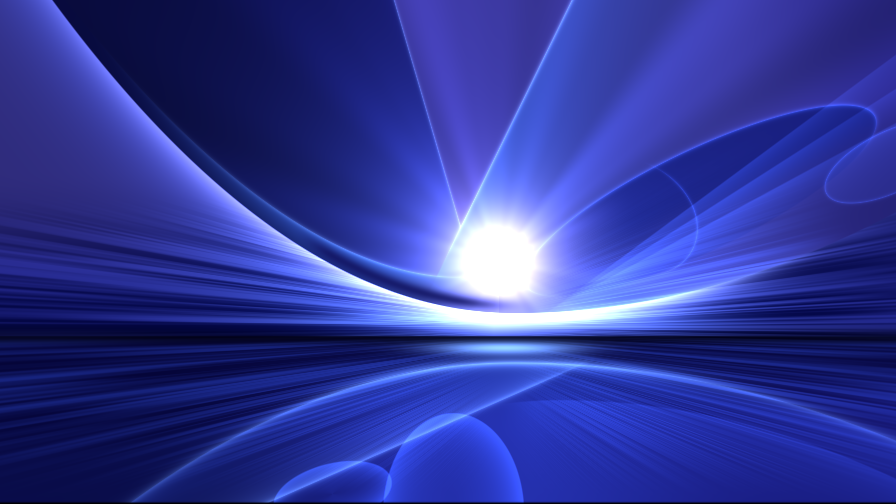
Reproduce this background procedurally as a WebGL 1 fragment shader.

```glsl
precision highp float;
// Abstract blue light: sweeping curved veils around a white sun above a glossy floor.
uniform vec2 u_resolution;
const vec2 SUN = vec2(0.99, 0.48);
const float HORIZON = 0.333;
const vec3 NAVY = vec3(0.03, 0.04, 0.24);
const vec3 INDIGO = vec3(0.09, 0.10, 0.48);
const vec3 VIOLET = vec3(0.25, 0.23, 0.66);
const vec3 AZURE = vec3(0.25, 0.43, 0.98);
const vec3 ICE = vec3(0.55, 0.78, 1.0);
float hash(vec2 p) {
  vec3 q = fract(vec3(p.xyx) * 0.1031);
  q += dot(q, q.yzx + 33.33);
  return fract((q.x + q.y) * q.z);
}
float noise(vec2 p) {
  vec2 i = floor(p), f = fract(p);
  f = f * f * (3.0 - 2.0 * f);
  return mix(mix(hash(i), hash(i + vec2(1, 0)), f.x),
             mix(hash(i + vec2(0, 1)), hash(i + vec2(1, 1)), f.x), f.y);
}
float edge(float d) { return smoothstep(-1.0, 1.0, d * u_resolution.y); }
float hairline(float d, float width) { return exp(-abs(d) / width); }
// Lit on the positive side of an edge, fading away from it
float veil(float d, float width) { return edge(d) * exp(-max(d, 0.0) / width); }
// Signed distance above a parabola with separate left and right bends
float arc(vec2 p, vec2 apex, float bendLeft, float bendRight) {
  vec2 q = p - apex;
  float k = q.x < 0.0 ? bendLeft : bendRight;
  return (q.y - k * q.x * q.x) / sqrt(1.0 + 4.0 * k * k * q.x * q.x);
}
float ellipse(vec2 p, vec2 center, vec2 radii, float angle) {
  float c = cos(angle), s = sin(angle);
  vec2 q = mat2(c, -s, s, c) * (p - center) / radii;
  float k = length(q);
  return k * (k - 1.0) / max(length(q / radii), 0.001);
}
// Fine rays spreading from a point on the horizon, calm near its center
float streaks(vec2 p, float vanishY) {
  float x = p.x - 1.0, sum = 0.0, freq = 50.0;
  float slope = (p.y - vanishY) / (abs(x) + 0.15);
  for (int i = 0; i < 3; i++) {
    sum += noise(vec2(slope * freq + 50.0, x * 2.0 + freq)) / 3.0;
    freq *= 2.2;
  }
  return mix(0.3, smoothstep(0.25, 0.8, sum), smoothstep(0.0, 0.25, abs(x)));
}

vec3 sky(vec2 p) {
  vec2 s = p - SUN;
  float r = length(s), rays = streaks(p, 0.35);
  // Three panels fanning out from the sun
  float seamA = 0.96 * (p.x - 0.782 - 0.293 * (1.0 - p.y));
  float seamB = 0.9 * (p.x - 0.91 - 0.49 * (p.y - 0.54));
  vec3 dark = mix(NAVY * 0.9, INDIGO * 0.9, exp(-4.0 * abs(seamA))) + vec3(0.3, 0.38, 0.75) * exp(-5.0 * r);
  vec3 light = mix(VIOLET * 0.9, AZURE, 0.8 * exp(-5.5 * max(seamB, 0.0) - 0.9 * r));
  light *= 1.0 - vec3(0.3, 0.3, 0.15) * smoothstep(1.4, 1.8, p.x);
  vec3 c = mix(mix(dark, VIOLET * 0.95, edge(seamA)), light, edge(seamB));
  c *= 0.86 + 0.28 * noise(vec2(atan(s.x, s.y) * 7.0 + 40.0, 1.0));
  c += ICE * smoothstep(0.46, 0.56, p.y) * (0.32 * hairline(seamA, 0.002) * edge(-seamB) + 0.45 * hairline(seamB, 0.003));
  // Tilted dark loop, open below, with small curls
  float loop = ellipse(p, vec2(1.389, 0.602), vec2(0.385, 0.1), 0.448);
  float upper = smoothstep(-0.08, 0.03, p.y - 0.602 - 0.48 * (p.x - 1.389));
  c = mix(c, vec3(0.07, 0.1, 0.46), 0.85 * edge(-loop) * smoothstep(0.08, 0.3, r) * (0.3 + 0.7 * upper));
  float inner = ellipse(p, vec2(1.25, 0.57), vec2(0.14, 0.11), -0.5);
  float curl = ellipse(p, vec2(1.77, 0.68), vec2(0.145, 0.06), 0.45);
  c += AZURE * (0.4 * hairline(loop, 0.003) * upper + 0.25 * hairline(curl, 0.002) + 0.08 * edge(-curl));
  c += AZURE * 0.3 * hairline(inner, 0.002) * smoothstep(1.27, 1.36, p.x);
  // Translucent shafts and streaked glow above the right sweep
  for (int i = 0; i < 3; i++) {
    float shaft = 0.8 * (p.y - 0.39 - (0.74 - 0.1 * float(i)) * (p.x - 1.1));
    c += AZURE * 0.24 * veil(-shaft, 0.035) * smoothstep(1.05, 1.25, p.x) * (1.0 - 0.5 * smoothstep(1.4, 1.8, p.x));
  }
  float sweep = arc(p, vec2(1.02, 0.378), 0.741, 0.35);
  float onRight = smoothstep(1.0, 1.2, p.x) * (1.0 - smoothstep(1.3, 1.7, p.x));
  c += AZURE * (0.35 + 0.8 * rays) * exp(-max(sweep, 0.0) / 0.05) * onRight;
  // Upper ribbon on the left, with a dark gap beneath it
  float reach = max(0.9 - p.x, 0.0), onLeft = 1.0 - smoothstep(0.83, 0.95, p.x);
  float ribbon = (p.y - 0.45 - 0.88 * pow(reach, 1.8)) / sqrt(1.0 + 2.5 * reach);
  float lit = smoothstep(0.15, 0.8, p.x);
  vec3 gap = mix(NAVY, AZURE * 0.8, exp(min(ribbon, 0.0) / 0.04) * lit);
  c = mix(c, gap, edge(-ribbon) * onLeft) + ICE * hairline(ribbon, 0.003) * 0.35 * onLeft * lit;
  // Sun and halo
  c += AZURE * 0.35 * exp(-r * 5.0);
  c += vec3(0.95, 0.8, 0.88) * (exp(-r * r / 0.0075) + 0.3 * exp(-r * r / 0.025));
  float sliver = exp(-pow((sweep - 0.016) / 0.012, 2.0)) * smoothstep(0.58, 0.66, p.x) * (1.0 - smoothstep(0.9, 1.08, p.x));
  c = mix(c, INDIGO * 0.8, 0.85 * sliver);
  // Wing below the sweep
  float depth = max(-sweep, 0.0), nearSun = exp(-2.0 * abs(p.x - 0.98)), farRight = smoothstep(1.25, 1.65, p.x);
  vec3 wing = mix(NAVY * 1.4, VIOLET * 0.72, smoothstep(0.38, 0.66, p.y) * (1.0 - 0.6 * farRight));
  vec3 rim = AZURE * exp(-depth / 0.08) * (0.25 + 0.8 * nearSun);
  rim += vec3(0.95, 0.85, 0.9) * exp(-depth / 0.026) * (1.5 * nearSun - 0.12);
  wing += rim * (1.0 - 0.8 * farRight);
  wing += mix(VIOLET, ICE, nearSun) * (rays - 0.25) * (0.3 + 0.5 * nearSun) * (1.0 - smoothstep(0.46, 0.62, p.y));
  wing += ICE * 0.4 * exp(-pow((p.x - 1.02) / 0.3, 2.0) - pow((p.y - 0.367) / 0.018, 2.0));
  wing *= mix(0.6, 1.0, smoothstep(HORIZON, 0.37, p.y + 0.02 * nearSun));
  return mix(c, wing, edge(-sweep)) + ICE * 0.4 * hairline(sweep, 0.009) * onRight;
}

vec3 ground(vec2 p) {
  float t = HORIZON - p.y, x = p.x - 1.0, center = exp(-x * x / 0.14);
  vec3 c = mix(NAVY * 1.2, INDIGO, smoothstep(0.3, 0.9, p.x) * smoothstep(0.0, 0.2, t));
  c += AZURE * (0.2 * center * smoothstep(0.0, 0.1, t) + (streaks(p, 0.34) - 0.25) * 0.28 * (1.0 - smoothstep(0.1, 0.33, t)));
  // Mirrored sun, long bright arc and crossing beam
  c += ICE * exp(-x * x / 0.018 - pow((t - 0.022) / 0.014, 2.0));
  float bow = arc(p, vec2(1.02, 0.28), -0.48, -0.27);
  c += ICE * hairline(bow, 0.007) * (0.22 + 0.5 * center) + AZURE * 0.2 * veil(-bow, 0.05);
  float beam = 0.91 * (p.y - 0.074 - 0.44 * (p.x - 0.694));
  c += ICE * (0.3 * hairline(beam, 0.004) + 0.22 * veil(beam, 0.03)) * (1.0 - smoothstep(1.05, 1.2, p.x));
  // Bubbles and low right veil
  float bubble = ellipse(p, vec2(0.9, -0.02), vec2(0.14, 0.2), 0.0);
  float small = ellipse(p, vec2(0.66, 0.02), vec2(0.12, 0.06), 0.25);
  float low = arc(p, vec2(1.11, 0.206), -0.6, -0.35);
  c += AZURE * (0.42 * veil(-bubble, 0.04) + 0.4 * veil(-small, 0.025) + 0.14 * veil(-low, 0.06) * smoothstep(0.98, 1.08, p.x));
  return c * mix(0.45, 1.0, smoothstep(0.0, 0.025, t));
}
void main() {
  vec2 p = gl_FragCoord.xy / u_resolution.y;
  vec3 c = mix(ground(p), sky(p), edge(p.y - HORIZON)) * smoothstep(0.0, 0.006, p.y);
  gl_FragColor = vec4(clamp(c, 0.0, 1.0), 1.0);
}
```
